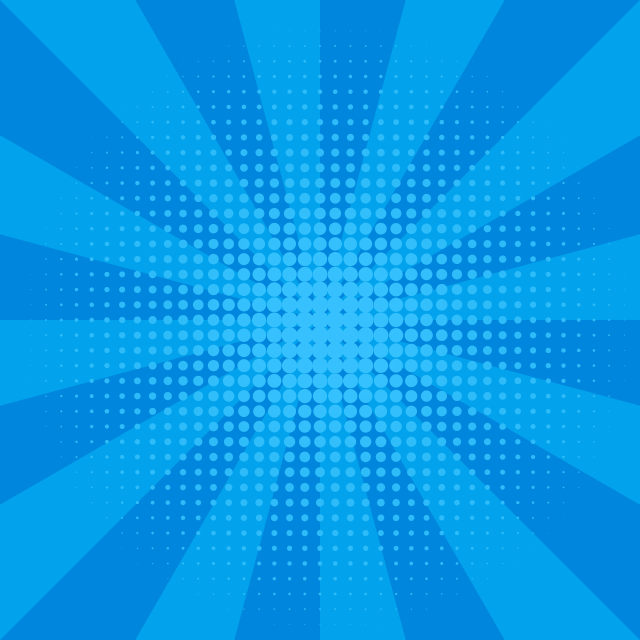
Give the GLSL for this background, as a three.js fragment shader.

```glsl
// Blue sunburst with a radial halftone of pale dots shrinking outward.
varying vec2 vUv;

const float PI = 3.14159265;
const vec3 RAY_DARK = vec3(0.0, 0.53, 0.865);
const vec3 RAY_LIGHT = vec3(0.007, 0.64, 0.925);
const vec3 DOT_INNER = vec3(0.21, 0.757, 0.995);
const vec3 DOT_OUTER = vec3(0.175, 0.735, 0.975);

const vec2 RAY_CENTER = vec2(0.5);
const float RAY_PAIRS = 12.0;
const vec2 HALFTONE_CENTER = vec2(0.512, 0.488);
const float HALFTONE_REACH = 0.488;
const float DOT_PITCH = 0.02378;
const float DOT_MAX_RADIUS = 0.0143;

// Edge coverage from a signed distance, positive inside.
float coverage(float dist, float pixel) {
  return clamp(0.5 + dist / pixel, 0.0, 1.0);
}

// Alternating wedges: 1 in light rays, 0 in dark ones.
float rays(vec2 p, float pairs, float pixel) {
  float angle = atan(p.y, p.x + 1e-6);
  float edgeDist = length(p) * sin(angle * pairs) / pairs;
  return coverage(edgeDist, pixel);
}

// Dot radius falls linearly to zero at the reach.
float dotRadius(vec2 dotPos, vec2 center, float reach) {
  float t = length(dotPos - center) / reach;
  return DOT_MAX_RADIUS * max(1.0 - t, 0.0);
}

// Union of grid dots, including overlapping neighbours.
float halftone(vec2 p, vec2 gridOrigin, float pitch, float pixel) {
  vec2 cell = floor((p - gridOrigin) / pitch + 0.5);
  float mask = 0.0;
  for (int y = -1; y <= 1; y++) {
    for (int x = -1; x <= 1; x++) {
      vec2 dotPos = gridOrigin + (cell + vec2(float(x), float(y))) * pitch;
      float radius = dotRadius(dotPos, HALFTONE_CENTER, HALFTONE_REACH);
      float tinyFade = min(2.0 * radius / pixel, 1.0);
      float ink = coverage(radius - length(p - dotPos), pixel) * tinyFade;
      mask = max(mask, ink);
    }
  }
  return mask;
}

void main() {
  float pixel = max(fwidth(vUv.x), 1e-5);

  // Sunburst
  float light = rays(vUv - RAY_CENTER, RAY_PAIRS, pixel);
  vec3 color = mix(RAY_DARK, RAY_LIGHT, light);

  // Halftone, slightly brighter near its core
  float falloff = smoothstep(0.08, 0.3, length(vUv - HALFTONE_CENTER));
  vec3 dotColor = mix(DOT_INNER, DOT_OUTER, falloff);
  color = mix(color, dotColor, halftone(vUv, RAY_CENTER, DOT_PITCH, pixel));

  gl_FragColor = vec4(color, 1.0);
}
```
